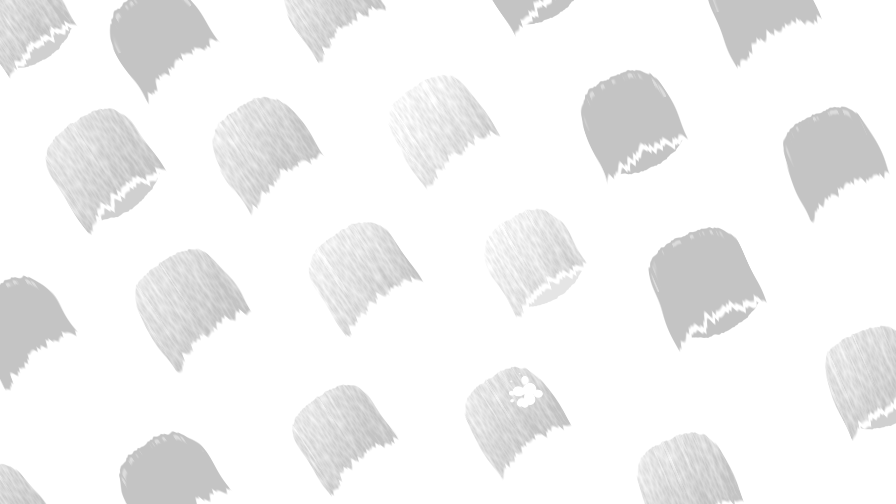
Write a WebGL 1 fragment shader that draws this pattern.

```glsl
precision highp float;
// Four bowed rows of grey dry-brush dabs on white, some solid and some streaked.
uniform vec2 u_resolution;

#define PAPER vec3(1.0)
#define PAINT vec3(0.77)
#define DAB_SIZE 0.091              // half width of a dab, in canvas heights
#define DOME 1.14                   // height of the rounded top, in half widths
#define FRINGE 0.09                 // length of the bristle teeth
#define LEFT_TILT 0.59
#define RIGHT_TILT 0.41
#define SOLID_ZONE vec3(1.412, 0.79, 0.455) // centre and radius of the loaded dabs
#define PALE_SPOT vec2(0.95, 0.63)  // where the brush runs driest
#define TORN_DAB vec2(3.0, 1.0)     // row and column of the dab with a hole

float hash(vec2 p) {
  return fract(sin(dot(p, vec2(127.1, 311.7))) * 4375.85);
}

// Cellular noise: distance to the nearest scattered point.
float cellular(vec2 p) {
  vec2 cell = floor(p);
  float nearest = 1.0;
  for (int j = -1; j <= 1; j++) {
    for (int i = -1; i <= 1; i++) {
      vec2 c = cell + vec2(float(i), float(j));
      vec2 point = c + vec2(hash(c), hash(c + 17.3));
      nearest = min(nearest, distance(p, point));
    }
  }
  return nearest;
}

// Layered sines across the brush, drifting slowly along the stroke.
float bristles(vec2 q, float seed) {
  float sum = 0.0;
  float freq = 13.0;
  float amp = 0.45;
  for (int i = 0; i < 4; i++) {
    float bend = 1.7 * sin(q.x * freq * 0.37 + seed) + 0.7 * sin(q.y * 2.3 + freq);
    sum += amp * sin(q.x * freq + bend + seed * freq);
    freq *= 1.63;
    amp *= 0.82;
  }
  return sum;
}

// Each row is a cubic curve in its column number t.
vec2 dabCentre(float row, float t) {
  vec3 across = row < 0.5 ? vec3(0.661, 0.367, 0.030)
              : row < 1.5 ? vec3(0.879, 0.3625, 0.0134)
              : row < 2.5 ? vec3(0.722, 0.339, 0.0) : vec3(0.685, 0.341, 0.0);
  vec4 up = row < 0.5 ? vec4(0.988, 0.084, -0.0044, -0.0193)
          : row < 1.5 ? vec4(0.738, 0.0363, -0.0171, -0.0085)
          : row < 2.5 ? vec4(0.449, 0.057, -0.0157, -0.0088)
          : vec4(0.129, 0.0828, -0.0329, -0.0168);
  return vec2(dot(across, vec3(1.0, t, t * t)), dot(up, vec4(1.0, t, t * t, t * t * t)));
}

// Dry dabs return 1; the loaded zone and every third dab on the left return 0.
float dryness(vec2 centre, float row, float t) {
  bool loaded = distance(centre, SOLID_ZONE.xy) < SOLID_ZONE.z;
  bool third = t < -0.5 && abs(mod(t + 2.0 * row, 3.0) - 2.0) < 0.5;
  return loaded || third ? 0.0 : 1.0;
}

// Amount of paint at q: x runs across the brush, y along the stroke.
float dabInk(vec2 q, vec2 centre, float row, float t, float px) {
  float seed = 6.0 * hash(vec2(row, t) + 3.0);
  float dry = dryness(centre, row, t);
  float streak = bristles(q, seed);
  float teeth = bristles(vec2(q.x, 0.0), seed + 2.0);
  float grain = cellular(q * vec2(17.0, 4.5) + seed * 9.0);

  // Outline: domed top, straight sides, concave ragged heel.
  float top = abs(min(q.y, 0.0)) / DOME;
  float rim = 1.0 - pow(pow(abs(q.x), 3.0) + top * top * top + 1e-5, 1.0 / 3.0);
  rim += 0.018 * streak + 0.02 * sin(q.y * 5.0 + seed);
  float inside = smoothstep(-px, px, rim);
  float heel = 0.56 + 0.27 * q.x * q.x - 0.1 * q.x;
  float gap = heel + FRINGE * teeth - q.y;
  float body = inside * smoothstep(-px, px + 0.07, gap);

  // Lip: a crescent of paint below the heel on some dabs.
  bool hasLip = row > 1.5 ? row < 2.5 && t > 0.5 : abs(mod(t, 3.0) - 1.0) < 0.5;
  float lipEnd = 0.98 - 0.35 * q.x * q.x + 0.015 * teeth - q.y;
  float lip = inside * smoothstep(0.0, 0.08, -gap - 0.07) * smoothstep(-px, px, lipEnd);
  lip *= hasLip ? 1.0 : 0.0;

  // Wear: streaks and grain, palest at the upper left.
  float pale = 1.0 - smoothstep(0.1, 0.5, distance(centre, PALE_SPOT));
  float shade = 0.3 * q.x + 0.45 * q.y;
  float worn = 0.74 + 0.5 * shade - 0.3 * pale + 0.17 * streak - 0.4 * (grain - 0.4);
  worn -= 0.35 * smoothstep(0.3, 0.9, streak) * (1.0 - smoothstep(-0.3, 0.3, shade));
  float scratch = smoothstep(0.03, 0.08, rim) * (1.0 - smoothstep(0.1, 0.16, rim));
  float loadedInk = 1.0 - 0.4 * scratch * smoothstep(0.0, 0.6, streak) * step(q.y, -0.3);
  float ink = clamp(mix(loadedInk, worn, dry), 0.0, 1.0);
  if (distance(vec2(row, t), TORN_DAB) < 0.5) {
    float hole = 0.5 - distance(q, vec2(0.55, -0.45)) - 0.5 * cellular(q * 4.0);
    ink *= 1.0 - smoothstep(0.0, 0.06, hole);
  }
  return max(body * ink, lip * mix(1.0, 0.8 - 0.4 * pale, dry));
}

void main() {
  vec2 uv = gl_FragCoord.xy / u_resolution.y;
  float ink = 0.0;
  for (int j = 0; j < 4; j++) {
    for (int i = -2; i <= 3; i++) {
      float row = float(j);
      float t = float(i);
      vec2 centre = dabCentre(row, t);
      float size = DAB_SIZE * mix(0.95, 1.08, hash(vec2(t, row)));
      float tilt = mix(LEFT_TILT, RIGHT_TILT, smoothstep(0.95, 1.3, centre.x));
      vec2 d = (uv - centre) / size;
      if (dot(d, d) > 2.6) continue;
      float c = cos(tilt);
      float s = sin(tilt);
      vec2 q = vec2(dot(d, vec2(c, s)), dot(d, vec2(s, -c)));
      ink = max(ink, dabInk(q, centre, row, t, 0.75 / (u_resolution.y * size)));
    }
  }
  gl_FragColor = vec4(mix(PAPER, PAINT, ink), 1.0);
}
```
